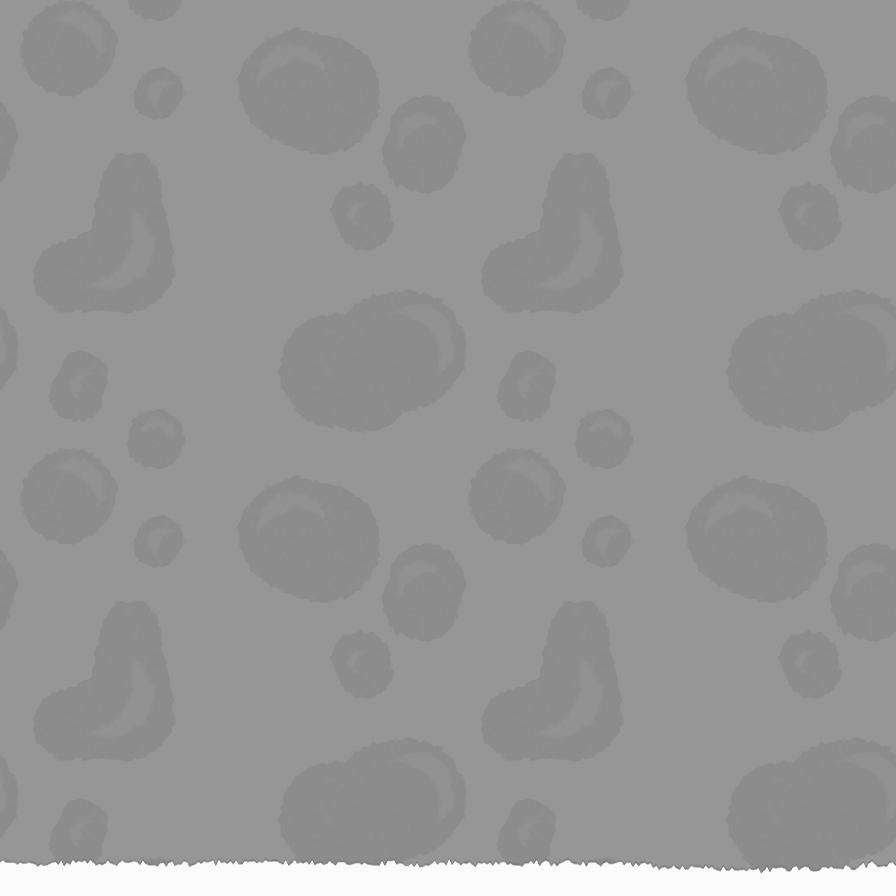
This pattern is drawn by a Shadertoy shader. Its source:

```glsl
// Grey seamless print of rough-edged pebbles with soft crescent highlights, torn off at the bottom.
// Each pebble is a tapered capsule (two are welded from a pair), wrapped around a square tile;
// periodic value noise frays the outlines, and a noisy height line cuts the paper.

const float REPEATS = 2.0;          // tiles across and down
const float TILE = 384.0;           // tile side in design units
const vec3 GROUND = vec3(0.590);
const vec3 PEBBLE = vec3(0.549);
const vec3 SHINE = vec3(0.570);
const vec3 PAPER = vec3(0.985);
const vec3 FRINGE = vec3(0.45);
const float FRAY = 3.6;             // outline roughness
const float WOBBLE = 3.0;           // slow outline variation
const float GRAIN = 0.008;
const float SHINE_SPAN = 1.25;      // half angle of a crescent
const float TEAR_HEIGHT = 28.0;
const float TEAR_JAG = 5.0;

const int LOBES = 11;
const int SHINES = 9;

// Capsule ends: start xy, end xy
const vec4 LOBE_ENDS[LOBES] = vec4[LOBES](
    vec4(254, 310, 275, 302), vec4(366, 270, 361, 253), vec4(309, 204, 312, 193),
    vec4(112, 227, 109, 156), vec4(59, 147, 109, 156),
    vec4(288, 66, 309, 64), vec4(337, 83, 348, 84),
    vec4(72, 63, 66, 46), vec4(134, 9, 134, 7),
    vec4(60, 344, 57, 341), vec4(140, 307, 134, 302));

// Radius at the start and at the end
const vec2 LOBE_RADII[LOBES] = vec2[LOBES](
    vec2(49, 51), vec2(32, 34), vec2(24, 24),
    vec2(26, 38), vec2(31, 38),
    vec2(49, 50), vec2(51, 51),
    vec2(20, 24), vec2(25, 25),
    vec2(39, 39), vec2(19, 20));

// Crescents: centre xy, radius, facing angle
const vec4 CRESCENTS[SHINES] = vec4[SHINES](
    vec4(252, 308, 31, 1.75), vec4(362, 263, 18, 2.1), vec4(312, 199, 10, 2.9),
    vec4(84, 178, 38, -0.45), vec4(349, 84, 34, 0.65), vec4(77, 51, 13, 2.7),
    vec4(134, 6, 15, 1.4), vec4(58, 342, 27, 0.85), vec4(145, 300, 13, 2.5));

float hash(vec2 p) {
    vec3 q = fract(vec3(p.xyx) * 0.1031);
    q += dot(q, q.yzx + 33.33);
    return fract((q.x + q.y) * q.z);
}

// Value noise in -0.5..0.5 that repeats after the given number of cells
float noise(vec2 p, float cells) {
    vec2 i = floor(p), f = fract(p);
    f *= f * (3.0 - 2.0 * f);
    vec2 a = mod(i, cells), b = mod(i + 1.0, cells);
    return mix(mix(hash(a), hash(vec2(b.x, a.y)), f.x),
               mix(hash(vec2(a.x, b.y)), hash(b), f.x), f.y) - 0.5;
}

float tileNoise(vec2 p, float cells) {
    return noise(p / TILE * cells, cells);
}

vec2 wrap(vec2 d) {
    return d - TILE * round(d / TILE);
}

float smoothMin(float a, float b, float k) {
    float h = max(k - abs(a - b), 0.0) / k;
    return min(a, b) - h * h * k * 0.25;
}

float lobe(vec2 p, vec4 ends, vec2 radii) {
    vec2 axis = ends.zw - ends.xy;
    vec2 q = wrap(p - 0.5 * (ends.xy + ends.zw)) + 0.5 * axis;
    float t = clamp(dot(q, axis) / dot(axis, axis), 0.0, 1.0);
    return length(q - axis * t) - mix(radii.x, radii.y, t);
}

float pebbles(vec2 p) {
    float d = TILE, previous = TILE;
    for (int i = 0; i < LOBES; i++) {
        float current = lobe(p, LOBE_ENDS[i], LOBE_RADII[i]);
        // The second lobe of each pair melts into the first
        if (i == 4 || i == 6) current = smoothMin(current, previous, 9.0);
        d = min(d, current);
        previous = current;
    }
    return d;
}

float crescents(vec2 p) {
    float d = TILE;
    for (int i = 0; i < SHINES; i++) {
        vec4 c = CRESCENTS[i];
        vec2 q = wrap(p - c.xy);
        vec2 facing = vec2(cos(c.w), sin(c.w));
        float t = atan(facing.x * q.y - facing.y * q.x, dot(facing, q)) / SHINE_SPAN;
        d = min(d, abs(length(q) - c.z) - (2.0 + 0.2 * c.z) * (1.0 - t * t));
    }
    return d;
}

void mainImage(out vec4 fragColor, in vec2 fragCoord) {
    float unitsPerPixel = TILE * REPEATS / iResolution.y;
    vec2 canvas = fragCoord * unitsPerPixel;
    vec2 p = mod(canvas, TILE);
    float soft = max(0.9, 0.75 * unitsPerPixel);

    // Pebbles with frayed outlines, grain and highlights
    float rough = FRAY * tileNoise(p, 96.0) + WOBBLE * tileNoise(p, 24.0);
    float body = smoothstep(soft, -soft, pebbles(p) + rough);
    float shine = smoothstep(2.5, -2.5, crescents(p) + rough);
    vec3 stone = mix(PEBBLE, SHINE, shine) + GRAIN * tileNoise(p, 128.0);
    vec3 color = mix(GROUND, stone, body);

    // Torn lower edge with a dark broken fringe
    float dip = (canvas.x - 650.0) / 90.0;
    float tear = TEAR_HEIGHT - 6.0 * exp(-dip * dip)
        + TEAR_JAG * noise(vec2(canvas.x / 2.5, 7.0), 512.0)
        + 2.0 * noise(vec2(canvas.x / 17.0, 3.0), 512.0);
    float above = canvas.y - tear;
    float fringe = smoothstep(3.0, 0.5, above) * (0.6 + 0.8 * noise(canvas / 3.0, 512.0));
    color = mix(color, FRINGE, fringe);
    color = mix(PAPER, color, smoothstep(-soft, soft, above));
    fragColor = vec4(color, 1.0);
}
```
